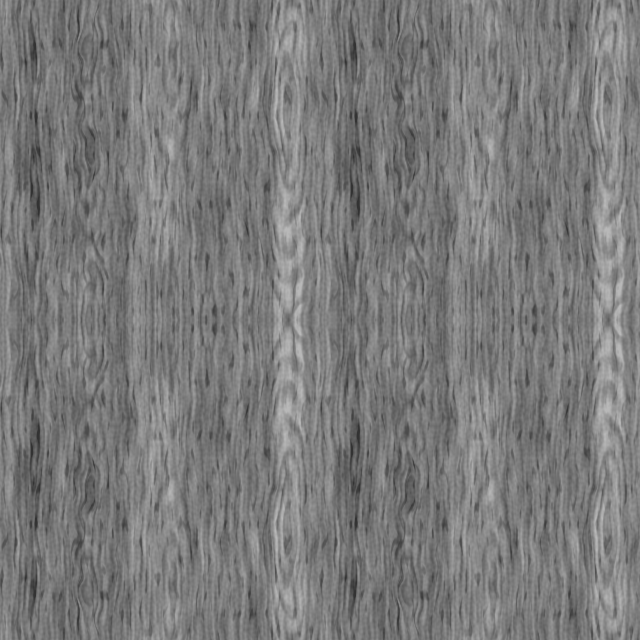
A three.js fragment shader for this texture:

```glsl
// Weathered grey wood: two repeats across, each mirrored about the mid height.
// Growth rings are contours of tapered cones around the board axes, laid over
// tonal bands, dark stains and stretched gradient noise for fibres and pores.
varying vec2 vUv;

const float REPEATS = 2.0;       // whole repeats across
const float RINGS = 62.0;        // growth rings per repeat width
const float BASE_GREY = 0.515;
const float RING_DEPTH = 0.15;
const float FIBRE_DEPTH = 0.15;
const float PORE_DEPTH = 0.13;
const float STREAK_DEPTH = 0.09;
const float BAND_SOFTNESS = 0.012;

// Board axes across one repeat
const float AXIS_DARK = 0.10;
const float AXIS_SWIRL = 0.28;
const float AXIS_PALE = 0.535;
const float AXIS_PLAIN = 0.71;
const float AXIS_ARCHED = 0.903;

// Gradient noise that wraps after scale.x cells across
vec2 gradient(vec2 cell, float period, float seed) {
  cell.x = mod(cell.x, period);
  float n = fract(sin(dot(cell, vec2(127.1, 311.7)) + seed * 17.3) * 43758.5);
  return vec2(cos(n * 6.28318), sin(n * 6.28318));
}

float noise(vec2 p, vec2 scale, float seed) {
  vec2 g = p * scale;
  vec2 i = floor(g);
  vec2 f = g - i;
  vec2 w = f * f * f * (f * (f * 6.0 - 15.0) + 10.0);
  vec2 e = vec2(1.0, 0.0);
  float a = dot(gradient(i, scale.x, seed), f);
  float b = dot(gradient(i + e.xy, scale.x, seed), f - e.xy);
  float c = dot(gradient(i + e.yx, scale.x, seed), f - e.yx);
  float d = dot(gradient(i + e.xx, scale.x, seed), f - e.xx);
  return mix(mix(a, b, w.x), mix(c, d, w.x), w.y);
}

// Distance across, wrapped over one repeat
float across(float x, float axis) {
  return abs(fract(x - axis + 0.5) - 0.5);
}

float band(float x, float centre, float halfWidth) {
  return 1.0 - smoothstep(halfWidth - BAND_SOFTNESS, halfWidth + BAND_SOFTNESS, across(x, centre));
}

// Soft elongated patch
float stain(vec2 p, vec2 centre, vec2 radius) {
  vec2 d = vec2(across(p.x, centre.x), p.y - centre.y) / radius;
  return exp(-dot(d, d));
}

// Ring radius around an eye: nested ellipses that open into arches
float eye(vec2 p, float axis, float height, float taper) {
  return length(vec2(across(p.x, axis), taper * (p.y - height)));
}

float ringRadius(vec2 p) {
  float r = eye(p, AXIS_ARCHED, 0.66, 0.17);
  r = min(r, eye(p, AXIS_DARK, 0.83, 0.15));
  r = min(r, eye(p, AXIS_DARK, 0.40, 0.10));
  r = min(r, eye(p, AXIS_SWIRL, 0.84, 0.22));
  r = min(r, eye(p, AXIS_SWIRL, 0.54, 0.22));
  r = min(r, eye(p, AXIS_SWIRL, 0.0, 0.24));
  r = min(r, eye(p, AXIS_PALE, 0.83, 0.17));
  r = min(r, eye(p, AXIS_PALE, 0.0, 0.12));
  return min(r, eye(p, AXIS_PLAIN, 0.30, 0.04));
}

void main() {
  vec2 p = vec2(fract(vUv.x * REPEATS), abs(2.0 * vUv.y - 1.0));

  // Bend the grain, most strongly along the swirling board
  float swirl = band(p.x, AXIS_SWIRL, 0.05);
  vec2 q = p;
  q.x += 0.018 * noise(p, vec2(6.0, 4.0), 1.0);
  q.x += (0.006 + 0.010 * swirl) * noise(p, vec2(18.0, 14.0), 2.0);

  // Board tones
  float arched = band(q.x, AXIS_ARCHED, 0.045);
  float dark = band(q.x, 0.09, 0.045);
  float pale = band(q.x, 0.485, 0.08);
  float grey = BASE_GREY + 0.075 * arched - 0.025 * dark + 0.03 * pale;
  grey -= 0.042 * band(q.x, 0.275, 0.135) + 0.035 * band(q.x, AXIS_PLAIN, 0.13);
  grey += STREAK_DEPTH * noise(q, vec2(22.0, 2.0), 3.0);
  grey += 0.05 * noise(p, vec2(5.0, 5.0), 4.0);

  // Growth rings: slow rise to a dark late-wood line, then a quick fall
  float phase = ringRadius(q) * RINGS + 0.5 * noise(p, vec2(26.0, 9.0), 5.0);
  float t = fract(phase);
  float ring = smoothstep(0.15, 0.70, t) * (1.0 - smoothstep(0.72, 1.0, t));
  float figure = 0.32 + 0.55 * arched + 0.45 * dark + 0.40 * swirl;
  figure += 0.35 * band(q.x, AXIS_PALE, 0.035);
  figure *= clamp(0.85 + 1.1 * noise(q, vec2(30.0, 7.0), 6.0), 0.2, 1.3);
  grey -= RING_DEPTH * figure * (ring - 0.25);

  // Long stains, then small knots
  grey -= 0.09 * stain(q, vec2(AXIS_DARK, 0.30), vec2(0.030, 0.26));
  grey -= 0.08 * stain(q, vec2(AXIS_PALE, 0.06), vec2(0.032, 0.12));
  grey -= 0.08 * stain(q, vec2(AXIS_DARK, 0.40), vec2(0.015, 0.07));
  float knots = stain(q, vec2(AXIS_ARCHED, 0.0), vec2(0.016, 0.025));
  knots += 0.7 * stain(q, vec2(AXIS_ARCHED, 0.66), vec2(0.010, 0.035));
  knots += stain(q, vec2(AXIS_DARK, 0.83), vec2(0.014, 0.025));
  knots += stain(q, vec2(AXIS_PALE, 0.83), vec2(0.014, 0.025));
  knots += 0.6 * stain(q, vec2(AXIS_SWIRL, 0.84), vec2(0.022, 0.040));
  knots += 0.5 * stain(q, vec2(AXIS_SWIRL, 0.54), vec2(0.018, 0.035));
  grey -= 0.14 * knots;

  // Fibres, short dark pores and a fine tooth
  grey += FIBRE_DEPTH * noise(q, vec2(56.0, 5.0), 7.0);
  grey += 0.10 * noise(q, vec2(104.0, 12.0), 8.0);
  grey -= PORE_DEPTH * smoothstep(0.15, 0.50, noise(q, vec2(84.0, 18.0), 9.0));
  grey += 0.06 * noise(p, vec2(110.0, 80.0), 10.0);

  gl_FragColor = vec4(vec3(clamp(grey, 0.20, 0.72)), 1.0);
}
```
